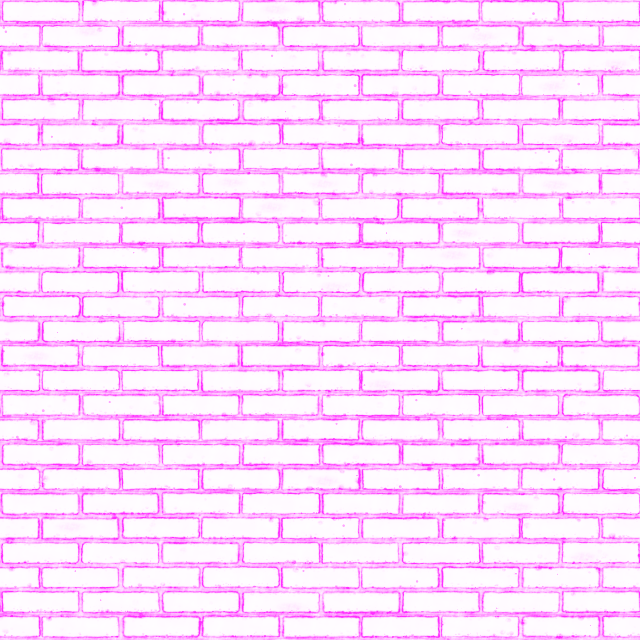
Give the GLSL for this pattern, as a WebGL 2 fragment shader.

```glsl
#version 300 es
precision highp float;
// Pale running-bond brick wall with worn magenta joints, 8 bricks by 26 courses.
uniform vec2 u_resolution;
out vec4 fragColor;

const float TAU = 6.2831853;
const vec2 BRICKS = vec2(8.0, 26.0);
const vec2 HALF_JOINT = vec2(0.0026, 0.0033);
const vec2 JOINT_SHIFT = vec2(0.0012, 0.0015);
const vec3 PAPER = vec3(1.0, 0.992, 1.0);
const vec3 MAGENTA = vec3(1.0, 0.15, 1.0);

float hash(vec2 p, float seed) {
  vec3 q = fract((p.xyx + seed * 7.31) * vec3(0.1031, 0.1030, 0.0973));
  q += dot(q, q.yzx + 33.33);
  return fract((q.x + q.y) * q.z);
}

// Layered sines; whole-number frequencies keep them seamless.
float ripple(vec2 p, vec2 freq, float phase) {
  float sum = 0.0, amp = 0.55;
  for (int i = 0; i < 3; i++) {
    float bend = 1.6 * sin(TAU * dot(p, vec2(freq.y, -freq.x)) + phase);
    sum += amp * sin(TAU * dot(p, freq) + bend + phase * 1.7);
    freq = freq.yx * vec2(-2.0, 2.0) + vec2(1.0, 3.0);
    amp *= 0.6;
    phase += 2.4;
  }
  return sum;
}

// Wrapping cellular noise: scattered round spots on a share of the cells.
float spots(vec2 p, vec2 count, float share, float radius, float seed) {
  vec2 cell = floor(p * count), f = fract(p * count);
  float ink = 0.0;
  for (int y = -1; y <= 1; y++) {
    for (int x = -1; x <= 1; x++) {
      vec2 o = vec2(x, y);
      vec2 id = mod(cell + o, count);
      vec2 center = o + vec2(hash(id, seed), hash(id, seed + 1.0));
      float r = radius * (0.5 + hash(id, seed + 2.0));
      float on = step(hash(id, seed + 3.0), share);
      ink = max(ink, on * (1.0 - smoothstep(0.4 * r, r, length(f - center))));
    }
  }
  return ink;
}

float roundedBox(vec2 p, vec2 halfSize, float radius) {
  vec2 q = abs(p) - halfSize + radius;
  return length(max(q, 0.0)) + min(max(q.x, q.y), 0.0) - radius;
}

float softLine(float d, float width) {
  return exp(-d * d / (width * width));
}

void main() {
  vec2 uv = fract(gl_FragCoord.xy / u_resolution - JOINT_SHIFT);
  float pixel = 1.0 / min(u_resolution.x, u_resolution.y);

  // Brick cell, every other course moved by half a brick
  vec2 grid = uv * BRICKS;
  float row = floor(grid.y);
  grid.x += 0.5 * mod(row + 1.0, 2.0);
  vec2 id = vec2(mod(floor(grid.x), BRICKS.x), row);
  vec2 local = (fract(grid) - 0.5) / BRICKS;

  // Uneven placing, size and outline
  vec2 jitter = vec2(hash(id, 1.0), hash(id, 2.0)) - 0.5;
  vec2 wobble = vec2(ripple(uv, vec2(7.0, 19.0), 0.4), ripple(uv, vec2(17.0, 5.0), 2.1));
  vec2 p = local + jitter * vec2(0.0022, 0.0010) + wobble * vec2(0.0007, 0.0006);
  vec2 halfSize = 0.5 / BRICKS - HALF_JOINT;
  halfSize -= vec2(0.0008, 0.0005) * (hash(id, 3.0) - 0.4);
  float d = roundedBox(p, halfSize, mix(0.0015, 0.0055, hash(id, 4.0)));
  d += 0.00035 * ripple(uv, vec2(37.0, 29.0), 1.3);

  // Each side of a brick has its own strength
  vec2 reach = abs(p) - halfSize;
  float upright = smoothstep(-0.001, 0.001, reach.x - reach.y);
  float below = 1.0 - step(0.0, p.y);
  float sideX = hash(id, 5.0 + step(0.0, p.x));
  float sideY = hash(id, 7.0 + below);
  float strength = mix(mix(0.30, 0.66, sideY), mix(0.42, 0.80, sideX), upright);
  float wear = ripple(uv, vec2(11.0, 8.0), 3.2);
  float grain = ripple(uv, vec2(71.0, 43.0), 0.9);
  strength *= clamp(0.95 + 0.35 * wear + 0.22 * grain, 0.25, 1.4);

  // Mortar, outline and haze
  float edgeAA = max(0.0010, pixel * 0.7);
  float mortar = smoothstep(-edgeAA, edgeAA, d);
  float ink = mortar * clamp(0.21 + 0.11 * wear + 0.07 * grain, 0.06, 0.45);
  float lineWidth = max(mix(0.0011, 0.0017, hash(id, 9.0)), pixel * 0.55);
  ink += strength * softLine(d, lineWidth);
  ink += 0.07 * exp(-abs(d) / 0.0018);

  // Long streaks in the bed joints
  float bed = grid.y - floor(grid.y + 0.5);
  float bedRow = mod(floor(grid.y + 0.5), BRICKS.y);
  float streak = hash(vec2(bedRow, 3.0), 10.0);
  float drift = ripple(uv, vec2(5.0, 0.0), bedRow);
  float bedLine = softLine(bed / BRICKS.y - 0.0009 * drift, 0.0013);
  ink += bedLine * streak * clamp(0.28 + 0.30 * drift, 0.0, 0.5);

  // Crumbs along the edges, mostly on the lower one
  float nearEdge = exp(-abs(d + 0.0012) / 0.0022);
  float crumbs = spots(uv, vec2(190.0, 230.0), 0.30, 0.42, 11.0);
  ink += crumbs * nearEdge * mix(0.16, 0.48, below * (1.0 - upright));
  float chips = spots(uv, vec2(64.0, 78.0), 0.07, 0.34, 15.0);
  ink += chips * exp(-abs(d) / 0.0045) * (0.45 + 0.3 * grain);

  // Rare pits and faint stains on the faces
  ink += 0.40 * spots(uv, vec2(150.0), 0.004, 0.32, 19.0) * (1.0 - mortar);
  vec2 stainAt = (vec2(hash(id, 23.0), hash(id, 24.0)) - 0.5) * halfSize;
  float stain = 1.0 - smoothstep(0.2, 1.0, length((p - stainAt) / (halfSize * vec2(0.5, 0.7))));
  ink += step(hash(id, 25.0), 0.13) * stain * (0.055 + 0.025 * grain) * (1.0 - mortar);
  ink += 0.008 * (1.0 + wear) * (1.0 - mortar);

  fragColor = vec4(mix(PAPER, MAGENTA, clamp(ink, 0.0, 0.96)), 1.0);
}
```
